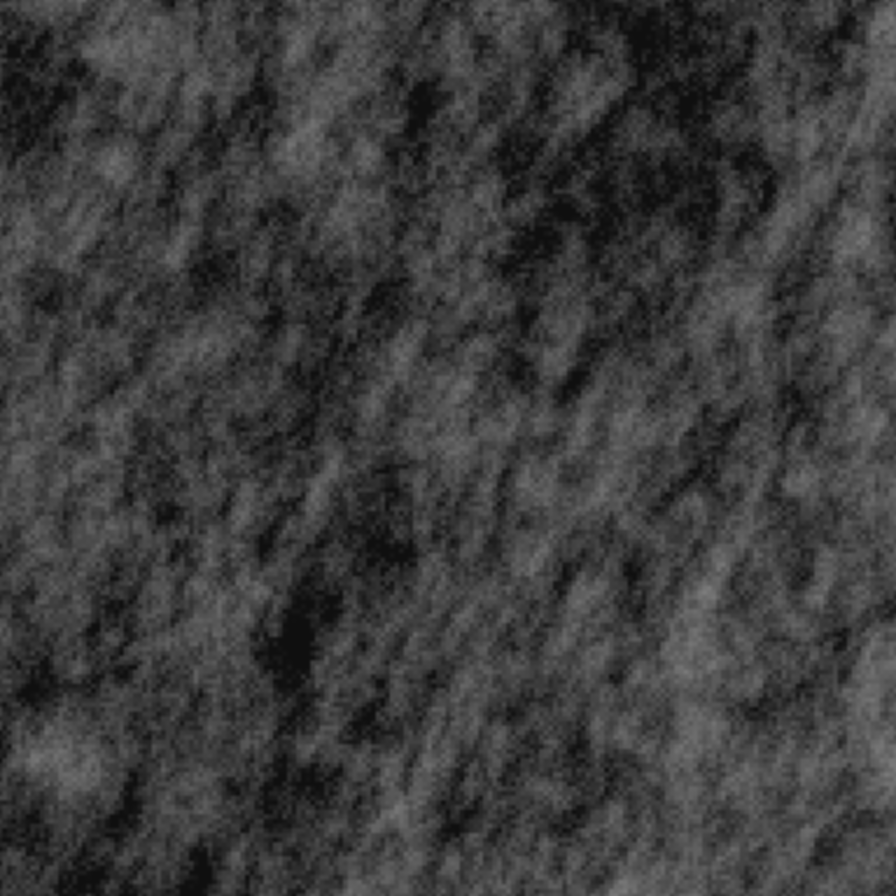
This texture is drawn by a Shadertoy shader. Its source:

```glsl
// Dark grey weathered stone with slanted, soft-edged streaks and black pits.
// Stretched value noise in several octaves is sampled on a fine grid of grains,
// then blended between grains so that the surface stays slightly blocky.

float hash(vec2 p)
{
    vec3 q = fract(p.xyx * vec3(0.1031, 0.1030, 0.0973));
    q += dot(q, q.yzx + 33.33);
    return fract((q.x + q.y) * q.z);
}

float valueNoise(vec2 p)
{
    vec2 cell = floor(p);
    vec2 f = fract(p);
    f = f * f * (3.0 - 2.0 * f);
    float low = mix(hash(cell), hash(cell + vec2(1, 0)), f.x);
    float high = mix(hash(cell + vec2(0, 1)), hash(cell + vec2(1, 1)), f.x);
    return mix(low, high, f.y) - 0.5;
}

// Noise stretched along a direction given in radians from the horizontal
float streaks(vec2 p, float angle, float across, float stretch, float seed)
{
    vec2 along = vec2(cos(angle), sin(angle));
    vec2 q = vec2(dot(p, vec2(along.y, -along.x)), dot(p, along) / stretch);
    return valueNoise(q * across + seed);
}

// Grey level of one grain
float stoneShade(vec2 grain, float grainCount)
{
    vec2 p = grain / grainCount;

    // Gentle bending keeps the streaks irregular
    p += 0.02 * vec2(valueNoise(p * 9.0 + 71.0), valueNoise(p * 9.0 + 113.0));

    // Broad patches, blotches, then fine fibres
    float s = 0.17 * streaks(p, 1.02, 4.5, 1.7, 40.3);
    s += 0.13 * streaks(p, 1.20, 12.0, 2.0, 83.7);
    s += 0.17 * streaks(p, 1.08, 26.0, 2.2, 127.1);
    s += 0.18 * streaks(p, 1.24, 52.0, 2.0, 191.9);
    s += 0.16 * streaks(p, 1.10, 96.0, 1.7, 251.3);

    // Speckle of the single grain
    s += 0.13 * (hash(grain + 307.0) - 0.5);

    // Deepen the pits and hold back the lights
    return max(0.247 + s - 0.7 * s * s, 0.06);
}

void mainImage(out vec4 fragColor, in vec2 fragCoord)
{
    float grainCount = 192.0;
    vec2 p = fragCoord / iResolution.y * grainCount;
    vec2 grain = floor(p);
    vec2 f = smoothstep(0.0, 1.0, fract(p));

    // Blend the four nearest grains
    float low = mix(stoneShade(grain, grainCount),
                    stoneShade(grain + vec2(1, 0), grainCount), f.x);
    float high = mix(stoneShade(grain + vec2(0, 1), grainCount),
                     stoneShade(grain + vec2(1, 1), grainCount), f.x);

    fragColor = vec4(vec3(mix(low, high, f.y)), 1.0);
}
```
